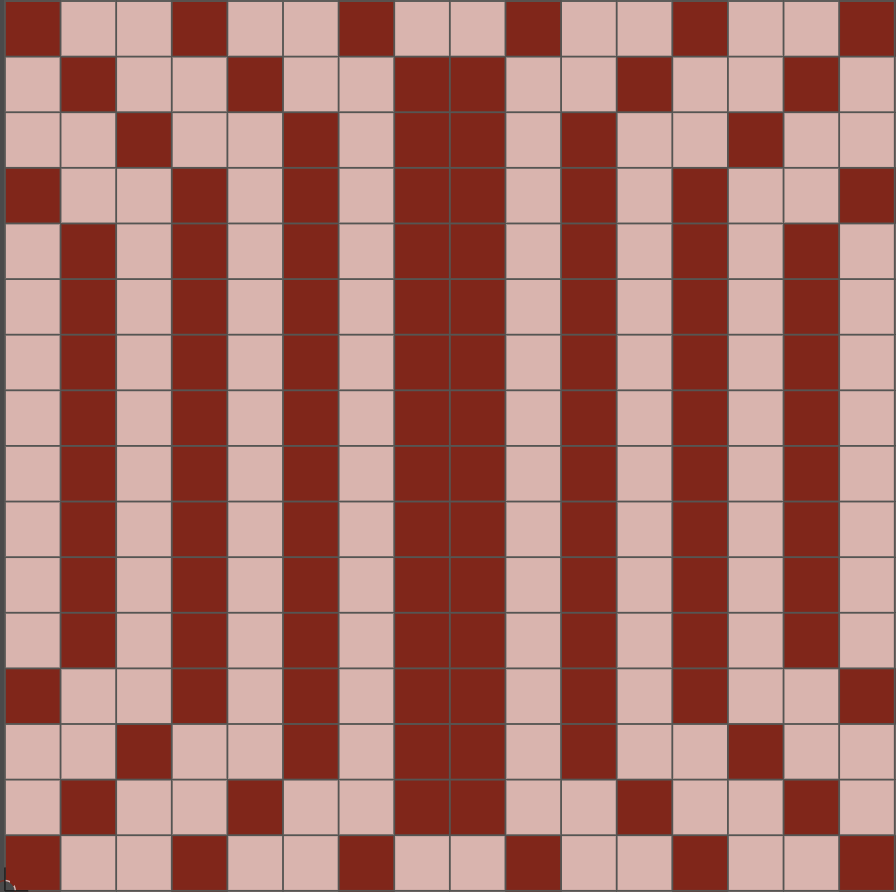
Reproduce this pattern procedurally as a Shadertoy shader.

```glsl
// A 16 x 16 tiled chart of brick red and pale pink squares with thin grey rules.
// The tiles fold into one quadrant, where a single inequality separates the
// diagonal lattice from the upright stripes; a small origin marker sits in a corner.

const vec3 PINK = vec3(0.851, 0.706, 0.682);
const vec3 BRICK = vec3(0.502, 0.149, 0.102);
const vec3 RULE = vec3(0.335, 0.335, 0.325);
const vec3 MARGIN = vec3(0.29, 0.29, 0.29);

const float TILES = 16.0;
const float TILE_SIZE = 0.06207;             // in canvas widths
const vec2 GRID_ORIGIN = vec2(0.0055, 0.0013);
const float RULE_WIDTH = 0.00205;

// Box-filtered coverage of a shape with signed distance d.
float coverage(float d, float pixel) {
    return clamp(0.5 - d / pixel, 0.0, 1.0);
}

// 1 for brick tiles, 0 for pink ones, mirrored about both axes.
float brickTile(vec2 tile) {
    vec2 q = min(tile, TILES - 1.0 - tile);
    float stripe = mod(q.x, 2.0);
    float lattice = 1.0 - step(0.5, mod(q.x - q.y + TILES * 3.0, 3.0));
    return mix(lattice, stripe, step(8.5, q.x + 2.0 * q.y));
}

// Distance to the nearest rule of the grid, in canvas widths.
float ruleDistance(vec2 g, float size) {
    vec2 d = abs(g - floor(g + 0.5)) * size;
    return min(d.x, d.y);
}

float boxDistance(vec2 p, vec2 halfSize) {
    vec2 d = abs(p) - halfSize;
    return length(max(d, 0.0)) + min(max(d.x, d.y), 0.0);
}

// Small disc with a pale broken ring and two short dark axes.
vec3 originMarker(vec3 base, vec2 p, float pixel) {
    float r = length(p);
    float angle = atan(p.y, p.x);
    float dash = step(0.0, sin(angle * 6.0));
    vec3 color = mix(base, MARGIN, coverage(r - 0.0105, pixel));
    float ring = coverage(abs(r - 0.0115) - 0.0008, pixel);
    color = mix(color, mix(BRICK, vec3(0.88), dash), ring * 0.8);
    float axes = min(boxDistance(p - vec2(0.013, 0.0), vec2(0.013, 0.0009)),
                     boxDistance(p - vec2(0.0, 0.013), vec2(0.0009, 0.013)));
    return mix(color, vec3(0.08), coverage(axes, pixel) * 0.8);
}

void mainImage(out vec4 fragColor, in vec2 fragCoord) {
    float pixel = 1.0 / iResolution.x;
    vec2 p = fragCoord * pixel - GRID_ORIGIN;
    vec2 g = p / TILE_SIZE;

    // Tiles and rules
    vec2 tile = clamp(floor(g), 0.0, TILES - 1.0);
    vec3 color = mix(PINK, BRICK, brickTile(tile));
    float rule = ruleDistance(g, TILE_SIZE) - 0.5 * RULE_WIDTH;
    color = mix(color, RULE, coverage(rule, pixel));

    // Margin around the chart
    float halfGrid = 0.5 * TILES * TILE_SIZE;
    float outside = boxDistance(p - halfGrid, vec2(halfGrid + 0.5 * RULE_WIDTH));
    color = mix(MARGIN, color, coverage(outside, pixel));

    color = originMarker(color, p, pixel);
    fragColor = vec4(color, 1.0);
}
```
